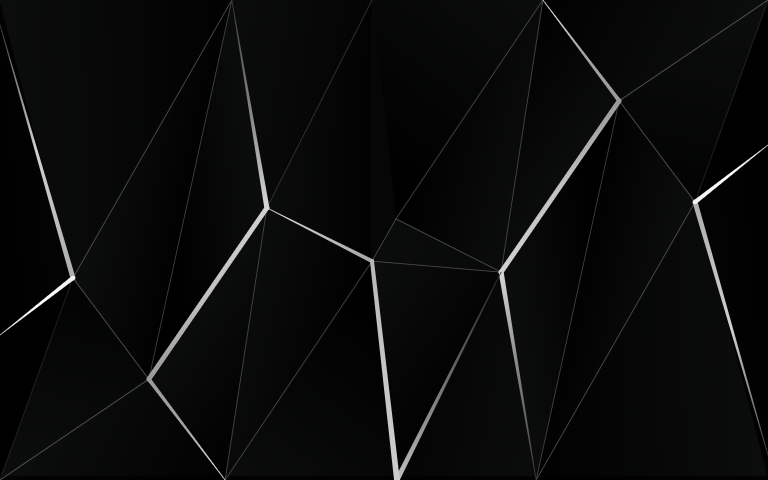
Give the GLSL for this background, as a Shadertoy shader.

```glsl
// Near-black faceted panels joined by hairlines and tapered silver beams.

// All positions are in canvas heights, origin at the lower left.
const vec2 CANVAS = vec2(1.6, 1.0);
const vec3 FACET_TINT = vec3(0.046, 0.052, 0.050);
const vec3 BASE = vec3(0.008);
const float HAIR = 0.0009;   // half width of a hairline
const float TIP = 0.0007;    // half width at a beam's thin end
const float BAR = 0.0053;    // half width at a beam's thick end
const float FOOT_STRIP = 0.008;

// Mesh corners of the left half; the right half is the same turned by 180 degrees.
const vec2 RIM_TOP = vec2(0.0, 0.948);
const vec2 ELBOW = vec2(0.152, 0.421);
const vec2 RIM_LOW = vec2(0.0, 0.302);
const vec2 CORNER = vec2(0.0, 0.0);
const vec2 TOP_LEFT = vec2(0.0, 1.0);
const vec2 CREST = vec2(0.483, 1.0);
const vec2 KNEE = vec2(0.310, 0.210);
const vec2 FOOT = vec2(0.469, 0.0);
const vec2 FORK = vec2(0.556, 0.567);
const vec2 TOP_MID = vec2(0.775, 1.0);
const vec2 HUB = vec2(0.775, 0.456);
const vec2 BASE_MID = vec2(0.827, 0.0);
const vec2 FAR_FORK = CANVAS - FORK;
const vec2 FAR_HUB = CANVAS - HUB;

float pixel;   // size of one pixel in canvas heights

float cross2(vec2 a, vec2 b) { return a.x * b.y - a.y * b.x; }

// Triangle shaded by one light level per corner.
void facet(inout vec3 col, vec2 p, vec2 a, vec2 b, vec2 c, vec3 levels) {
    float area = cross2(b - a, c - a);
    vec3 bary = vec3(cross2(b - p, c - p), cross2(c - p, a - p), cross2(a - p, b - p)) / area;
    vec3 height = abs(area) / vec3(distance(b, c), distance(c, a), distance(a, b));
    vec3 depth = bary * height;
    float inside = min(depth.x, min(depth.y, depth.z));
    float cover = clamp(inside / pixel + 1.0, 0.0, 1.0);
    col = mix(col, FACET_TINT * clamp(dot(bary, levels), 0.0, 1.0), cover);
}

// Tapered bar; shade holds the grey at its start, middle and end.
void beam(inout vec3 col, vec2 p, vec2 a, vec2 b, float startW, float endW, vec3 shade) {
    vec2 ab = b - a;
    float t = clamp(dot(p - a, ab) / dot(ab, ab), 0.0, 1.0);
    float gap = distance(p, a + ab * t) - mix(startW, endW, t);
    float grey = t < 0.5 ? mix(shade.x, shade.y, t * 2.0) : mix(shade.y, shade.z, t * 2.0 - 1.0);
    col = mix(col, vec3(grey), clamp(0.5 - gap / pixel, 0.0, 1.0));
}

void hairline(inout vec3 col, vec2 p, vec2 a, vec2 b, float grey) {
    beam(col, p, a, b, HAIR, HAIR, vec3(grey));
}

void sidePanels(inout vec3 col, vec2 p) {
    facet(col, p, TOP_LEFT, CREST, ELBOW, vec3(0.95, 0.1, 0.7));
    facet(col, p, RIM_TOP, ELBOW, RIM_LOW, vec3(0.1, 0.3, 0.0));
    facet(col, p, RIM_LOW, ELBOW, CORNER, vec3(0.0, 0.05, 0.0));
    facet(col, p, ELBOW, KNEE, CORNER, vec3(0.2, 0.5, 1.0));
    facet(col, p, CORNER, KNEE, FOOT, vec3(1.0, 0.6, 0.1));
    facet(col, p, ELBOW, CREST, KNEE, vec3(1.0, 0.1, 0.1));
    facet(col, p, CREST, FORK, KNEE, vec3(0.9, 1.0, -0.4));
    facet(col, p, FORK, KNEE, FOOT, vec3(0.9, 0.9, 0.0));
    facet(col, p, CREST, TOP_MID, FORK, vec3(0.9, 0.3, 0.6));
    facet(col, p, FORK, TOP_MID, HUB, vec3(0.9, 0.15, 0.1));
    facet(col, p, FORK, HUB, FOOT, vec3(0.9, 0.0, 0.7));
    facet(col, p, FOOT, HUB, BASE_MID, vec3(0.9, -0.1, 0.5));
}

void sideHairlines(inout vec3 col, vec2 p) {
    hairline(col, p, ELBOW, CREST, 0.30);
    hairline(col, p, ELBOW, KNEE, 0.32);
    hairline(col, p, ELBOW, CORNER, 0.13);
    hairline(col, p, KNEE, CREST, 0.25);
    hairline(col, p, KNEE, CORNER, 0.34);
    hairline(col, p, FORK, FOOT, 0.27);
    hairline(col, p, FORK, TOP_MID, 0.20);
    hairline(col, p, HUB, FOOT, 0.28);
}

void sideBeams(inout vec3 col, vec2 p) {
    beam(col, p, RIM_TOP, ELBOW, TIP, BAR, vec3(0.25, 0.82, 0.68));
    beam(col, p, RIM_LOW, ELBOW, TIP, 0.0045, vec3(0.85, 1.0, 0.95));
    beam(col, p, CREST, FORK, TIP, BAR, vec3(0.22, 0.5, 0.85));
    beam(col, p, KNEE, FOOT, 0.0042, TIP, vec3(0.6, 0.65, 0.95));
    beam(col, p, FORK, KNEE, 0.005, 0.005, vec3(0.82, 0.76, 0.6));
}

void mainImage(out vec4 fragColor, in vec2 fragCoord) {
    pixel = CANVAS.y / iResolution.y;
    vec2 p = fragCoord / iResolution.xy * CANVAS;
    vec2 turned = CANVAS - p;
    vec3 col = BASE;

    // Panels: both halves, then the middle
    for (int side = 0; side < 2; side++) sidePanels(col, side == 0 ? p : turned);
    facet(col, p, TOP_MID, HUB, FAR_HUB, vec3(0.5, 0.5, 0.4));
    facet(col, p, HUB, BASE_MID, FAR_FORK, vec3(1.0, 0.1, 0.3));
    facet(col, p, HUB, FAR_HUB, FAR_FORK, vec3(0.9, 0.9, 0.6));
    col *= mix(0.2, 1.0, smoothstep(-pixel, pixel, p.y - FOOT_STRIP));

    // Hairlines
    for (int side = 0; side < 2; side++) sideHairlines(col, side == 0 ? p : turned);
    hairline(col, p, HUB, FAR_FORK, 0.28);
    hairline(col, p, FAR_HUB, FAR_FORK, 0.30);
    hairline(col, p, HUB, FAR_HUB, 0.28);

    // Beams
    for (int side = 0; side < 2; side++) sideBeams(col, side == 0 ? p : turned);
    beam(col, p, FORK, HUB, TIP, 0.0042, vec3(0.9, 0.75, 0.65));
    beam(col, p, FAR_FORK, BASE_MID, TIP, BAR, vec3(0.12, 0.42, 0.75));
    beam(col, p, HUB, BASE_MID, 0.0042, 0.006, vec3(0.72, 0.78, 0.8));

    fragColor = vec4(col, 1.0);
}
```
